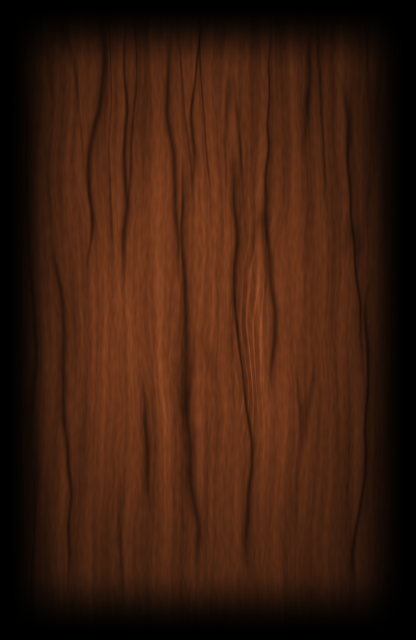
A Shadertoy shader for this texture:

```glsl
// Dark reddish-brown wood board with vertical grain, fading to black at its borders.

vec2 hashGradient(vec2 cell) {
    float a = 6.2832 * fract(sin(dot(cell, vec2(127.1, 311.7))) * 43758.5);
    return vec2(cos(a), sin(a));
}

float gradientNoise(vec2 p) {
    vec2 i = floor(p), f = fract(p);
    vec2 u = f * f * f * (f * (f * 6.0 - 15.0) + 10.0);
    vec2 e = vec2(0.0, 1.0);
    float low = mix(dot(hashGradient(i), f), dot(hashGradient(i + e.yx), f - e.yx), u.x);
    float high = mix(dot(hashGradient(i + e.xy), f - e.xy), dot(hashGradient(i + e.yy), f - e.yy), u.x);
    return mix(low, high, u.y);
}

// Each vein: x at its lower end, x at its upper end, lower y, upper y.
const vec4 VEINS[12] = vec4[12](
    vec4(0.210, 0.240, 0.57, 0.98), vec4(0.300, 0.312, 0.55, 0.98),
    vec4(0.465, 0.428, 0.08, 0.76), vec4(0.602, 0.560, 0.10, 0.78),
    vec4(0.645, 0.650, 0.38, 0.96), vec4(0.880, 0.815, 0.42, 0.88),
    vec4(0.850, 0.885, 0.06, 0.57), vec4(0.180, 0.130, 0.06, 0.62),
    vec4(0.735, 0.740, 0.76, 0.98), vec4(0.470, 0.475, 0.70, 0.98),
    vec4(0.360, 0.340, 0.20, 0.42), vec4(0.420, 0.408, 0.55, 0.95));

// Wandering dark lines: a crisp flank on the left, a soft one on the right.
float veinDarkness(vec2 uv) {
    float dark = 0.0;
    for (int i = 0; i < 12; i++) {
        vec4 v = VEINS[i];
        float id = float(i);
        float along = (uv.y - v.z) / (v.w - v.z);
        float wobble = 0.028 * gradientNoise(vec2(id * 7.3, uv.y * 5.0))
                     + 0.010 * gradientNoise(vec2(id * 3.7 + 0.4, uv.y * 14.0));
        float d = uv.x - mix(v.x, v.y, along) - wobble;
        float width = 0.006 + 0.003 * sin(id * 2.4 + uv.y * 9.0);
        if (i == 2) width *= 1.7;
        float core = exp(-d * d / (width * width));
        float shade = smoothstep(-0.006, 0.002, d) * exp(-max(d, 0.0) / 0.018);
        float ends = smoothstep(v.z - 0.03, v.z + 0.09, uv.y)
                   * (1.0 - smoothstep(v.w - 0.09, v.w + 0.03, uv.y));
        dark = max(dark, ends * (0.65 * core + 0.35 * shade));
    }
    return dark;
}

void mainImage(out vec4 fragColor, in vec2 fragCoord) {
    vec2 uv = fragCoord / iResolution.xy;

    // Slow sideways drift that bends all fibres together
    float x = uv.x + 0.022 * gradientNoise(vec2(uv.x * 7.0, uv.y * 3.5))
                   + 0.006 * gradientNoise(vec2(uv.x * 20.0, uv.y * 10.0));

    // Broad bands, streaks, fibres and short pores
    float grain = 0.24 * gradientNoise(vec2(x * 16.0, uv.y * 1.3))
                + 0.25 * gradientNoise(vec2(x * 42.0, uv.y * 2.2 + 5.0))
                + 0.17 * gradientNoise(vec2(x * 95.0, uv.y * 5.0 + 9.0))
                + 0.13 * gradientNoise(vec2(x * 150.0, uv.y * 48.0));

    // Thin dark seams where a stretched noise field crosses zero
    float seam = abs(gradientNoise(vec2(x * 13.0 + 3.0, uv.y * 1.6 + 2.0)));
    float seamMask = smoothstep(-0.1, 0.3, gradientNoise(vec2(x * 9.0, uv.y * 3.0 + 7.0)));
    grain -= 0.25 * seamMask * (1.0 - smoothstep(0.0, 0.07, seam));

    // Pale curled ridges right of the centre
    vec2 q = (uv - vec2(0.605, 0.47)) / vec2(0.035, 0.15);
    float swirl = gradientNoise(vec2(uv.x * 14.0, uv.y * 9.0));
    float ridge = pow(0.5 + 0.5 * sin(uv.x * 420.0 + swirl * 14.0), 3.0);
    grain += exp(-dot(q, q)) * (0.30 * ridge - 0.06);

    float tone = (1.0 + grain) * (1.0 - 0.52 * veinDarkness(uv));

    // Central glow and black border
    vec2 c = uv - vec2(0.47, 0.53);
    float glow = exp(-dot(c * c, vec2(3.0, 2.4)));
    vec2 inset = min(uv, 1.0 - uv);
    float border = smoothstep(0.015, 0.165, inset.x) * smoothstep(0.005, 0.115, inset.y);

    float level = 0.455 * tone * glow * border;
    vec3 wood = level * mix(vec3(1.0, 0.50, 0.25), vec3(1.0, 0.54, 0.29), smoothstep(0.4, 0.6, level));
    fragColor = vec4(wood, 1.0);
}
```
